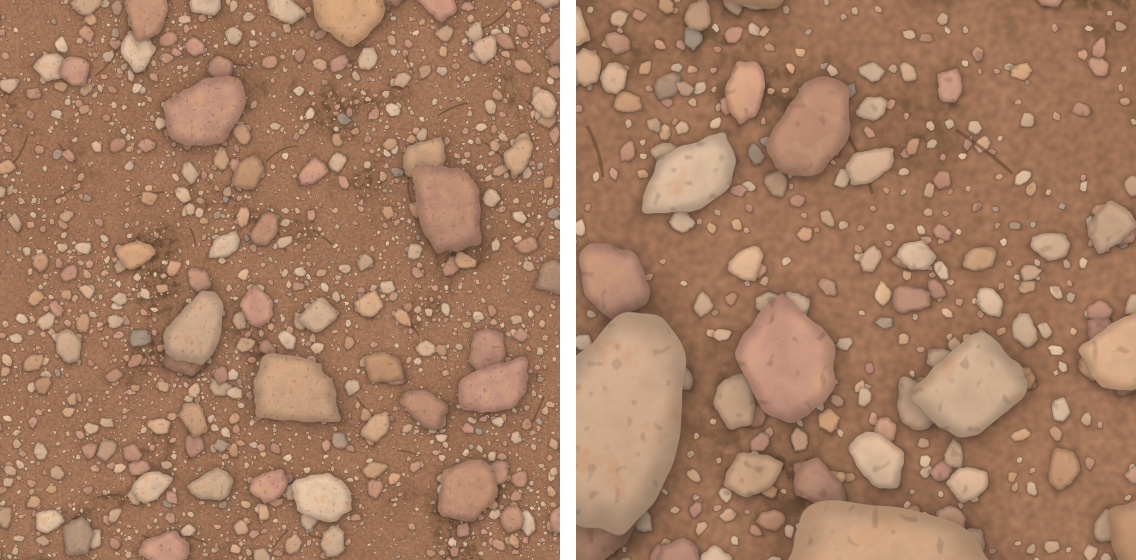
Left, the full canvas; right, a detail of the centre.
Give the GLSL for this texture, as a WebGL 2 fragment shader.

```glsl
#version 300 es
precision highp float;
// Dry reddish soil strewn with pale, tan and pink stones of many sizes.
// Soil is layered gradient noise; stones are rounded random polygons on
// jittered grids, painted from fine grit up to large rocks.

uniform vec2 u_resolution;
out vec4 fragColor;

const float TAU = 6.28319;
const vec3 SOIL_LIGHT = vec3(0.66, 0.48, 0.365);
const vec3 SOIL_DARK = vec3(0.57, 0.41, 0.31);
const vec3 DEBRIS = vec3(0.38, 0.28, 0.20);
const vec3 PALE = vec3(0.83, 0.71, 0.60);
const vec3 TAN = vec3(0.79, 0.61, 0.46);
const vec3 PINK = vec3(0.75, 0.56, 0.48);
const vec3 GREY = vec3(0.65, 0.57, 0.50);

vec3 hash3(vec2 p) {
    vec3 q = fract(p.xyx * vec3(0.1031, 0.1030, 0.0973));
    q += dot(q, q.yxz + 33.33);
    return fract((q.xxy + q.yzz) * q.zyx);
}

vec2 direction(float angle) { return vec2(cos(angle), sin(angle)); }

float corner(vec2 cell, vec2 offset) {
    return dot(direction(TAU * hash3(cell).x), offset);
}

float gradientNoise(vec2 p) {
    vec2 i = floor(p), f = p - i;
    vec2 w = f * f * f * (f * (f * 6.0 - 15.0) + 10.0);
    vec2 e = vec2(1.0, 0.0);
    float low = mix(corner(i, f), corner(i + e, f - e), w.x);
    float high = mix(corner(i + e.yx, f - e.yx), corner(i + 1.0, f - 1.0), w.x);
    return mix(low, high, w.y);
}

float fbm(vec2 p) {
    float sum = 0.0, amplitude = 0.6;
    for (int i = 0; i < 4; i++) {
        sum += amplitude * gradientNoise(p);
        p = mat2(1.6, 1.2, -1.2, 1.6) * p + 17.3;
        amplitude *= 0.6;
    }
    return sum;
}

// Signed distance to a rounded polygon of unit size with uneven sides
float pebble(vec2 q, vec2 seed) {
    float sum = 0.0;
    for (int i = 0; i < 7; i++) {
        vec3 h = hash3(seed + float(i) * 13.7);
        float side = dot(q, direction((float(i) + 0.8 * h.x) * TAU / 7.0));
        sum += exp(15.0 * (side - mix(0.78, 1.12, h.y)));
    }
    return log(sum) / 15.0 + 0.09 * gradientNoise(q * 2.6 + seed);
}

// Mottled mineral colour with pale veins and small dark pits
vec3 stoneColor(vec2 p, vec3 kind) {
    vec3 base = mix(PALE, TAN, smoothstep(0.25, 0.6, kind.x));
    base = mix(base, PINK, smoothstep(0.55, 0.72, kind.x));
    base = mix(base, GREY, step(0.95, kind.x));
    float mottle = fbm(p * 34.0 + kind.xy * 40.0);
    float vein = 1.0 - smoothstep(0.0, 0.09, abs(fbm(p * 19.0 + kind.yz * 50.0)));
    base = mix(base, PALE, 0.4 * vein * kind.y);
    base = mix(base, TAN * 0.93, smoothstep(0.05, 0.4, mottle) * 0.6);
    float pits = smoothstep(0.28, 0.5, gradientNoise(p * 130.0));
    base *= (0.95 + 0.12 * kind.z) * (1.0 + 0.16 * mottle - 0.13 * pits);
    return mix(base, SOIL_LIGHT, 0.5 * kind.y * kind.y);
}

// One grid of stones; sizes are radii in cell units
vec3 addStones(vec3 color, vec2 p, float cells, float chance, vec2 sizes, float seed) {
    float edge = 0.8 / u_resolution.y;
    vec2 home = floor(p * cells);
    for (int y = -1; y <= 1; y++)
    for (int x = -1; x <= 1; x++) {
        vec2 cell = home + vec2(x, y);
        vec3 place = hash3(cell + seed), form = hash3(cell + seed + 71.7);
        vec2 center = cell + 0.5 + 0.7 * (place.xy - 0.5);
        float density = 1.0 + 1.4 * gradientNoise(center / cells * 5.0 + 3.1);
        float radius = mix(sizes.x, sizes.y, form.x * form.x);
        vec2 offset = (p * cells - center) / radius;
        if (place.z > chance * density || length(offset) > 2.4) continue;
        vec2 axis = direction(form.y * TAU);
        vec2 q = vec2(dot(offset, axis), dot(offset, vec2(-axis.y, axis.x)));
        q *= vec2(mix(0.8, 1.0, form.z), 1.18);
        float d = pebble(q, cell + seed);
        float lean = dot(offset, vec2(-0.4, 0.9));
        color *= 1.0 - (0.27 - 0.07 * lean) * exp(-max(d, 0.0) / 0.16);
        float cover = 1.0 - smoothstep(-edge, edge, d * radius / cells);
        if (cover <= 0.0) continue;
        float light = mix(0.83, 1.02, smoothstep(0.0, 0.3, -d)) + 0.05 * lean;
        color = mix(color, stoneColor(p, hash3(cell + seed + 151.3)) * light, cover);
    }
    return color;
}

// Thin bent twigs, few and faint
vec3 addTwigs(vec3 color, vec2 p, float cells) {
    vec2 cell = floor(p * cells), f = fract(p * cells) - 0.5;
    vec3 h = hash3(cell + 311.0);
    vec2 axis = direction(h.x * TAU);
    float along = dot(f, axis);
    float across = dot(f, vec2(-axis.y, axis.x)) + (h.y - 0.5) * along * along;
    float shape = max(abs(across) - 0.009, abs(along) - 0.2 - 0.2 * h.y) / cells;
    float cover = 1.0 - smoothstep(0.0, 1.2 / u_resolution.y, shape);
    return mix(color, DEBRIS, 0.6 * cover * step(h.z, 0.25));
}

// Powdery ground with damp tones, fine grain and dark litter patches
vec3 soil(vec2 p) {
    float tone = 0.55 + 0.7 * fbm(p * 4.0) + 0.45 * fbm(p * 32.0 + 9.0);
    vec3 color = mix(SOIL_DARK, SOIL_LIGHT, clamp(tone, 0.0, 1.0));
    float grain = gradientNoise(p * 210.0) + 0.6 * gradientNoise(p * 115.0 + 5.0);
    color *= 1.0 + 0.13 * grain;
    float patches = smoothstep(0.08, 0.38, fbm(p * 5.5 + 41.0));
    float litter = smoothstep(-0.15, 0.3, fbm(p * 75.0 + 23.0));
    return mix(color, DEBRIS, patches * (0.2 + 0.6 * litter));
}

void main() {
    vec2 p = gl_FragCoord.xy / u_resolution.y;
    vec3 color = soil(p);
    color = addStones(color, p, 95.0, 0.36, vec2(0.18, 0.38), 211.0);
    color = addStones(color, p, 46.0, 0.46, vec2(0.20, 0.42), 457.0);
    color = addTwigs(color, p, 13.0);
    color = addStones(color, p, 22.0, 0.48, vec2(0.22, 0.42), 633.0);
    color = addStones(color, p, 9.5, 0.42, vec2(0.23, 0.40), 829.0);
    color = addStones(color, p, 4.2, 0.42, vec2(0.20, 0.31), 127.0);
    fragColor = vec4(color, 1.0);
}
```
